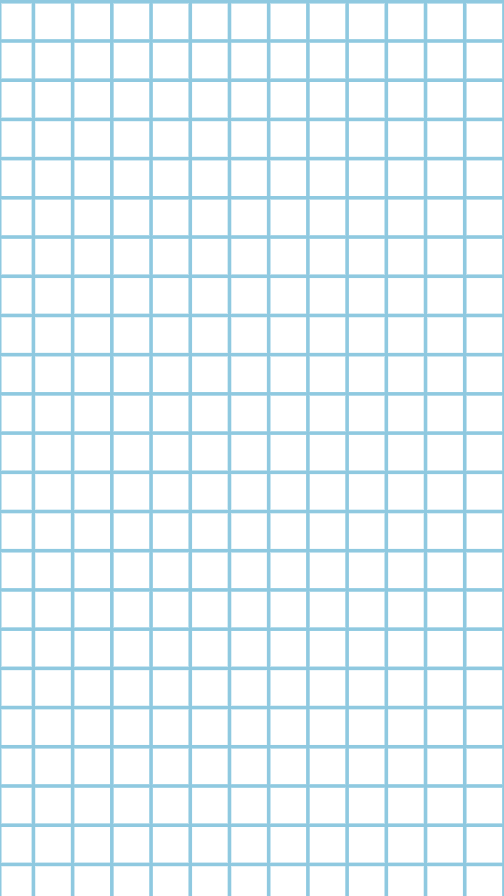
Give the GLSL for this pattern, as a Shadertoy shader.

```glsl
// Distance to the nearest line of a family spaced evenly on each axis
vec2 lineDistance(vec2 p, vec2 firstLine, float spacing) {
    return abs(fract((p - firstLine) / spacing + 0.5) - 0.5) * spacing;
}

void mainImage(out vec4 fragColor, in vec2 fragCoord) {
    // Canvas widths, measured from the upper left corner
    float pixel = 1.0 / iResolution.x;
    vec2 p = vec2(fragCoord.x, iResolution.y - fragCoord.y) * pixel;

    // Square grid, with box-filtered edges
    vec2 d = lineDistance(p, vec2(0.0663, 0.0035), 0.0778);
    vec2 lines = clamp((0.0036 - d) / pixel + 0.5, 0.0, 1.0);

    // Thin rule along the left border
    float border = clamp((0.003 - p.x) / pixel + 0.5, 0.0, 1.0);

    float ink = max(max(lines.x, lines.y), border);
    vec3 paper = vec3(1.0);
    vec3 blue = vec3(0.56, 0.79, 0.88);
    fragColor = vec4(mix(paper, blue, ink), 1.0);
}
```
